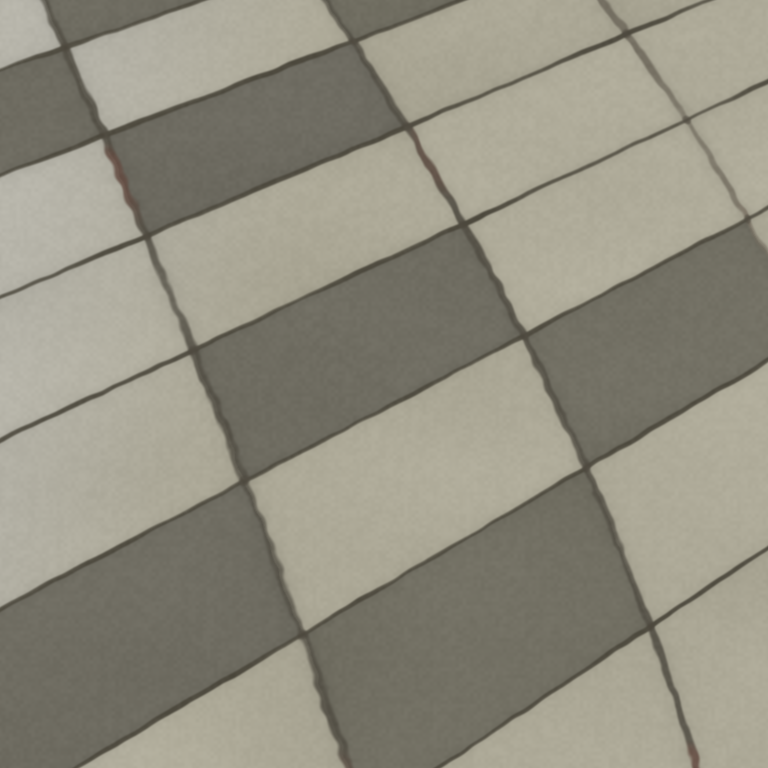
Reproduce this texture procedurally as a three.js fragment shader.

```glsl
// A floor of pale and grey rectangular tiles seen at a slant, with thin dark joints.
// Each point is projected to tile columns and rows; a modular rule picks the tile
// shade, and noise adds ragged joints, stains and grain.
varying vec2 vUv;

float hash(vec2 p) {
  return fract(sin(dot(p, vec2(127.1, 311.7))) * 43758.5453);
}

float noise(vec2 p) {
  vec2 i = floor(p), f = fract(p);
  f = f * f * (3.0 - 2.0 * f);
  return mix(mix(hash(i), hash(i + vec2(1.0, 0.0)), f.x),
             mix(hash(i + vec2(0.0, 1.0)), hash(i + 1.0), f.x), f.y);
}

// Dark tiles alternate in one column and come every fourth row in its neighbours
float isDark(vec2 tile) {
  float column = mod(tile.x + 0.5, 4.0);
  if (column > 2.0 && column < 3.0) return 0.0;
  if (column < 1.0) return step(1.0, mod(tile.y + 0.5, 2.0));
  return 1.0 - step(1.0, mod(tile.y + 0.5, 4.0));
}

vec3 tileColor(vec2 tile, vec2 p) {
  float tint = hash(tile + 7.0);
  float coolness = 1.0 - smoothstep(0.05, 0.5, p.x + 0.25 * p.y);
  vec3 pale = mix(vec3(0.68, 0.665, 0.595), vec3(0.705, 0.697, 0.655), coolness);
  vec3 grey = mix(vec3(0.42, 0.41, 0.38), vec3(0.44, 0.43, 0.38), tint);
  float dark = isDark(tile);
  vec3 color = mix(pale, grey, dark) + (tint - 0.5) * 0.018;
  // Broad stains and a faint gloss
  color += (noise(p * vec2(5.0, 8.0) + tile * 3.0) - 0.5) * mix(0.04, 0.02, dark);
  return color;
}

// p runs across and down
vec3 floorColor(vec2 p) {
  // Rows: projective map, with the local tile height in canvas units
  float depth = 1.0 - 0.073 * p.x + 0.553 * p.y;
  float row = (2.83 * p.x + 8.198 * p.y - 0.746) / depth;
  float rowHeight = 0.9 * depth / (8.2 - 0.553 * row);

  // Columns: gently bowed edges that spread towards the viewer
  float firstEdge = 0.056 + 0.455 * p.y - 0.056 * p.y * p.y;
  float columnWidth = 0.368 + 0.215 * p.y - 0.13 * p.y * p.y;
  float across = (p.x - firstEdge) / columnWidth;
  float column = across / (1.0 + (0.01 + 0.18 * p.y) * (1.0 - across));

  // Uneven tile edges
  row += (noise(p * 45.0) - 0.5) * 0.0025 / rowHeight;
  column += (noise(p * 65.0 + 19.0) - 0.5) * 0.006 / columnWidth;
  vec2 tile = floor(vec2(column, row));
  vec3 color = tileColor(tile, p);

  // Distances to the nearest joints
  float rowGap = abs(row - floor(row + 0.5)) * rowHeight;
  float columnGap = abs(column - floor(column + 0.5)) * columnWidth * 0.88;
  float wear = noise(p * 13.0 + 4.0);

  // Soft grime beside the joints
  color *= 1.0 - 0.08 * exp(-rowGap * 180.0) - 0.10 * exp(-columnGap * 130.0);

  // Wide, worn column joints, lighter towards the far right
  float faded = smoothstep(0.5, 0.95, p.x - 0.45 * p.y);
  vec3 columnGrout = mix(vec3(0.33, 0.315, 0.275), vec3(0.49, 0.465, 0.41), faded);
  float rust = smoothstep(0.72, 0.9, noise(p * 9.0 + 31.0));
  columnGrout += rust * vec3(0.06, -0.02, -0.02);
  float columnHalf = 0.0035 + 0.0025 * wear;
  float columnInk = 1.0 - smoothstep(columnHalf - 0.003, columnHalf + 0.002, columnGap);
  color = mix(color, columnGrout, columnInk * mix(0.65, 0.95, wear));

  // Thin, crisp row joints
  float rowHalf = 0.0018 + 0.0017 * wear;
  float rowInk = 1.0 - smoothstep(rowHalf - 0.0015, rowHalf + 0.0015, rowGap);
  color = mix(color, vec3(0.30, 0.285, 0.24), rowInk * mix(0.75, 1.0, wear));

  // Dark crumbs where joints cross
  float crumb = 1.0 - smoothstep(0.004, 0.008, length(vec2(rowGap, columnGap)));
  return mix(color, vec3(0.31, 0.29, 0.25), crumb * 0.6);
}

void main() {
  vec2 p = vec2(vUv.x, 1.0 - vUv.y);

  // Average nine nearby samples for soft edges
  vec3 color = vec3(0.0);
  for (int j = -1; j <= 1; j++) {
    for (int i = -1; i <= 1; i++) {
      color += floorColor(p + vec2(float(i), float(j)) * 0.0009) / 9.0;
    }
  }

  // Fine grain
  color += (noise(p * 210.0) - 0.5) * 0.022 + (noise(p * 90.0) - 0.5) * 0.012;
  gl_FragColor = vec4(color, 1.0);
}
```
